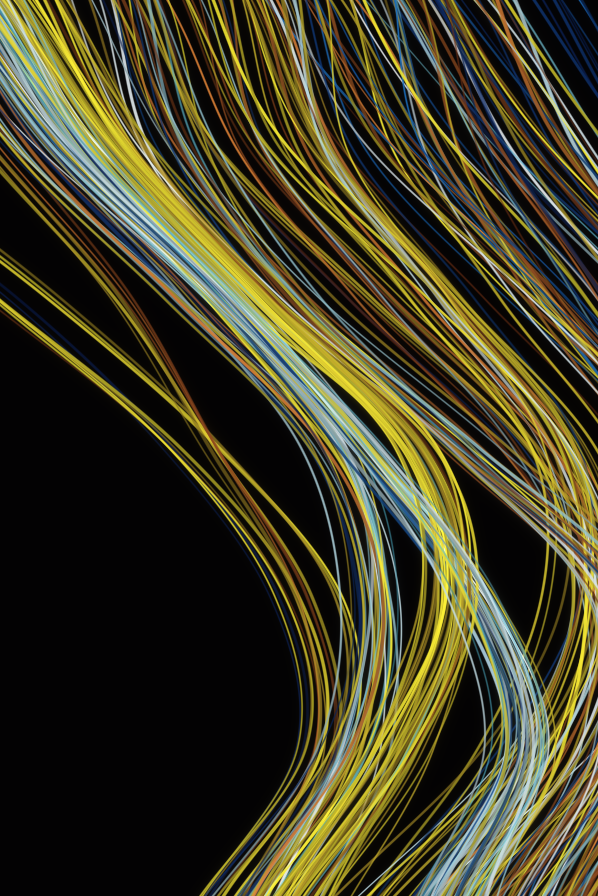
Reproduce this background procedurally as a Shadertoy shader.

```glsl
// Glowing strands of yellow, pale cyan, blue and copper sweep across black in an S bend.
// Each bundle follows a Catmull-Rom spline x(y); its strands cross by drifting from one
// random offset at the top to another at the bottom, and are painted back to front.

float hash(float n) {
    n = fract(n * 0.1031);
    n *= n + 33.33;
    return fract(n * (n + n));
}

// Spline position (x) and change per row (y) through seven evenly spaced rows
vec2 spline(float row, vec4 upper, vec3 lower) {
    float k[9] = float[9](2.0 * upper.x - upper.y, upper.x, upper.y, upper.z, upper.w,
                          lower.x, lower.y, lower.z, 2.0 * lower.z - lower.y);
    int i = int(clamp(floor(row), 0.0, 5.0));
    float t = row - float(i);
    float b = 0.5 * (k[i + 2] - k[i]);
    float c = k[i] - 2.5 * k[i + 1] + 2.0 * k[i + 2] - 0.5 * k[i + 3];
    float d = 0.5 * (k[i + 3] - k[i]) + 1.5 * (k[i + 1] - k[i + 2]);
    return vec2(k[i + 1] + t * (b + t * (c + t * d)), b + t * (2.0 * c + 3.0 * t * d));
}

// Odds are the shares of yellow, pale and blue; the remainder is copper
vec3 strandColor(float pick, float shade, vec3 odds) {
    if (pick < odds.x)
        return mix(vec3(0.66, 0.53, 0.15), vec3(0.96, 0.92, 0.20), shade);
    if (pick < odds.x + odds.y)
        return mix(vec3(0.30, 0.70, 0.80), vec3(0.88, 0.89, 0.90), shade);
    if (pick < odds.x + odds.y + odds.z)
        return mix(vec3(0.04, 0.12, 0.34), vec3(0.10, 0.42, 0.72), shade * shade);
    return mix(vec3(0.38, 0.15, 0.06), vec3(0.82, 0.48, 0.20), shade);
}

void bundle(inout vec3 color, vec2 uv, vec4 upper, vec3 lower,
            float spread, int count, vec3 odds, float seed) {
    float row = 6.0 * (1.0 - uv.y);
    float pixel = 1.0 / iResolution.x;
    vec2 path = spline(row, upper, lower);
    float slope = path.y * 6.0 * iResolution.x / iResolution.y;
    float steep = inversesqrt(1.0 + slope * slope);
    float drift = smoothstep(0.3, 5.7, row);
    float fan = spread * (0.75 + 0.06 * (row - 2.8) * (row - 2.8));

    for (int i = 0; i < count; i++) {
        float id = seed * 97.0 + float(i) * 7.31;
        float start = hash(id) + hash(id + 1.7) - 1.0;
        float end = hash(id + 2.9) + hash(id + 4.3) - 1.0;
        float shade = hash(id + 5.1);
        float wave = 0.25 * sin(row * (0.7 + shade) + id);
        float x = path.x + fan * (mix(start, end, drift) + wave);
        float dist = abs(uv.x - x) * steep;

        // Thin core with a faint halo and slow changes of brightness
        float radius = mix(0.0011, 0.0030, pow(hash(id + 6.7), 2.0));
        float core = 1.0 - smoothstep(max(radius - 0.8 * pixel, 0.0), radius + 0.9 * pixel, dist);
        float light = 0.85 + 0.15 * sin(row * 1.7 + id * 3.0);
        vec3 tint = strandColor(hash(id + 8.3), shade, odds) * light;
        color = mix(color, tint, core * mix(0.6, 0.92, shade));
        color += tint * 0.03 * exp(-dist * 160.0);
    }
}

void mainImage(out vec4 fragColor, in vec2 fragCoord) {
    vec2 uv = fragCoord / iResolution.xy;
    vec3 color = vec3(0.012, 0.008, 0.010);

    // Upper right: blue fringe, then wide mixed sheets
    bundle(color, uv, vec4(0.95, 1.10, 1.30, 1.45), vec3(1.5, 1.5, 1.4),
           0.05, 8, vec3(0.0, 0.0, 1.0), 1.0);
    bundle(color, uv, vec4(0.77, 0.93, 1.14, 1.34), vec3(1.42, 1.36, 1.2),
           0.12, 30, vec3(0.30, 0.27, 0.25), 2.0);
    bundle(color, uv, vec4(0.61, 0.73, 0.93, 1.13), vec3(1.20, 1.12, 0.95),
           0.17, 40, vec3(0.36, 0.22, 0.20), 3.0);
    bundle(color, uv, vec4(0.32, 0.41, 0.63, 0.88), vec3(1.02, 1.02, 0.88),
           0.09, 15, vec3(0.30, 0.08, 0.12), 13.0);
    bundle(color, uv, vec4(0.44, 0.53, 0.74, 0.94), vec3(0.99, 0.91, 0.72),
           0.10, 30, vec3(0.66, 0.13, 0.04), 4.0);

    // Pale diagonal leaving on the right
    bundle(color, uv, vec4(0.22, 0.31, 0.50, 0.78), vec3(1.04, 1.05, 0.90),
           0.10, 22, vec3(0.36, 0.38, 0.10), 5.0);

    // Sparse outer strands along the dark hollow
    bundle(color, uv, vec4(-0.62, -0.32, 0.02, 0.28), vec3(0.46, 0.50, 0.34),
           0.03, 2, vec3(0.0, 0.0, 1.0), 14.0);
    bundle(color, uv, vec4(-0.64, -0.32, -0.01, 0.29), vec3(0.48, 0.52, 0.36),
           0.03, 5, vec3(0.75, 0.0, 0.0), 6.0);
    bundle(color, uv, vec4(-0.60, -0.25, 0.09, 0.37), vec3(0.56, 0.56, 0.40),
           0.04, 3, vec3(0.8, 0.0, 0.0), 7.0);
    bundle(color, uv, vec4(-0.20, -0.01, 0.20, 0.35), vec3(0.50, 0.54, 0.42),
           0.035, 6, vec3(0.6, 0.0, 0.0), 8.0);

    // Central braid: cool bundles around the bright yellow ribbon
    bundle(color, uv, vec4(-0.10, 0.08, 0.33, 0.55), vec3(0.62, 0.58, 0.43),
           0.085, 28, vec3(0.38, 0.26, 0.22), 9.0);
    bundle(color, uv, vec4(-0.02, 0.14, 0.385, 0.60), vec3(0.79, 0.87, 0.74),
           0.055, 28, vec3(0.20, 0.58, 0.18), 10.0);
    bundle(color, uv, vec4(0.04, 0.20, 0.435, 0.69), vec3(0.75, 0.66, 0.49),
           0.07, 22, vec3(0.85, 0.07, 0.04), 11.0);
    bundle(color, uv, vec4(0.05, 0.215, 0.45, 0.685), vec3(0.75, 0.65, 0.48),
           0.03, 11, vec3(1.0, 0.0, 0.0), 15.0);
    bundle(color, uv, vec4(0.00, 0.16, 0.39, 0.62), vec3(0.80, 0.87, 0.75),
           0.07, 11, vec3(0.35, 0.65, 0.0), 12.0);

    fragColor = vec4(min(color, 1.0), 1.0);
}
```
